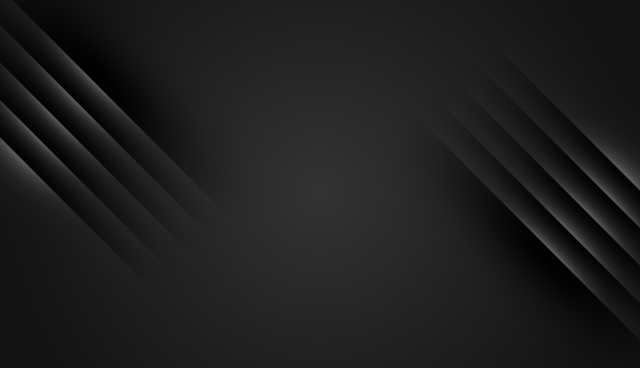
This background is drawn by a Shadertoy shader. Its source:

```glsl
// Dark backdrop with a soft central glow and two sets of diagonal panels.
// Each set layers five slanted edges: a lit rim on one side of every edge and
// a soft shadow on the other. The right set is the left one turned half round.

const vec3 GLOW_COLOR = vec3(0.197, 0.203, 0.200);
const vec3 EDGE_COLOR = vec3(0.078);
const vec2 GLOW_CENTER = vec2(0.5, 0.48);   // fraction of the canvas
const float GLOW_RADIUS = 0.86;

const float DESIGN_ASPECT = 1.7455;         // width in units of height
const int PANEL_COUNT = 5;
const float FIRST_EDGE = 1.034;             // x + y along the outermost edge
const float PANEL_STEP = 0.1018;            // spacing of edges in x + y
const float LIGHT_PEAK = -0.534;            // x - y where rims are brightest
const float FADE_END = 0.30;                // x - y where panels vanish
const vec2 TURN_SUM = vec2(2.8545, 0.664);  // maps the left set to the right

const float RIM_STRENGTH = 0.27;
const float RIM_WIDTH = 0.022;
const float RIM_LENGTH = 0.19;
const float SHEEN_STRENGTH = 0.035;
const float SHEEN_WIDTH = 0.06;
const float SHADOW_LENGTH = 0.45;
const float OUTER_SHADOW_WIDTH = 0.15;
const float INNER_SHADOW_WIDTH = 0.062;

float bell(float x, float width) {
    float q = x / width;
    return exp(-q * q);
}

// diagonal.x runs across the panels, diagonal.y along them
vec3 addPanels(vec3 backdrop, vec2 diagonal, float pixel) {
    float along = diagonal.y - LIGHT_PEAK;
    float fade = 1.0 - smoothstep(FADE_END - 0.25, FADE_END, diagonal.y);
    float shade = bell(along, SHADOW_LENGTH) * fade;
    float rim = RIM_STRENGTH * bell(along, RIM_LENGTH) * fade;
    float sheen = SHEEN_STRENGTH * bell(along, 0.6) * fade;

    // Wide shadow outside the first edge
    float outside = max(diagonal.x - FIRST_EDGE, 0.0);
    vec3 color = backdrop * (1.0 - shade * bell(outside, OUTER_SHADOW_WIDTH));

    // Each panel covers the previous one
    for (int i = 0; i < PANEL_COUNT; i++) {
        float depth = FIRST_EDGE - float(i) * PANEL_STEP - diagonal.x;
        float inside = max(depth, 0.0);
        bool last = i == PANEL_COUNT - 1;
        float spread = last ? 1.8 : 1.0;
        float shadow = last ? 0.0 : shade * bell(PANEL_STEP - depth, INNER_SHADOW_WIDTH);
        float light = rim * exp(-inside / (RIM_WIDTH * spread))
                    + sheen * exp(-inside / SHEEN_WIDTH);
        vec3 panel = backdrop * (1.0 - shadow) + light;
        color = mix(color, panel, smoothstep(-pixel, pixel, depth));
    }
    return color;
}

void mainImage(out vec4 fragColor, in vec2 fragCoord) {
    vec2 uv = fragCoord / iResolution.xy;
    vec2 scale = vec2(DESIGN_ASPECT, 1.0);
    vec2 p = uv * scale;
    float pixel = 1.2 / iResolution.y;

    // Central glow
    float radius = length((uv - GLOW_CENTER) * scale) / GLOW_RADIUS;
    float glow = pow(max(1.0 - radius, 0.0), 1.15);
    vec3 color = mix(EDGE_COLOR, GLOW_COLOR, glow);

    // Left set, then the turned copy on the right
    vec2 diagonal = vec2(p.x + p.y, p.x - p.y);
    vec2 turned = TURN_SUM - diagonal;
    bool onLeft = uv.x < 0.5;
    color = addPanels(color, onLeft ? diagonal : turned, pixel);

    fragColor = vec4(clamp(color, 0.0, 1.0), 1.0);
}
```
